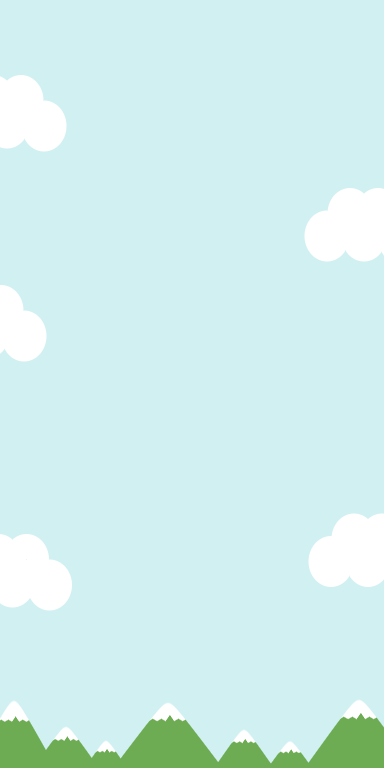
Write a WebGL 2 fragment shader that draws this background.

```glsl
#version 300 es
precision highp float;
// Pale flat sky with puffy white clouds at both sides and a low row of
// snow-capped green mountains. Clouds are unions of ellipses; mountains are
// rounded peaks given by a height formula, with a toothed snow line.

uniform vec2 u_resolution;
out vec4 outColor;

const vec3 SKY = vec3(0.82, 0.94, 0.95);
const vec3 SNOW = vec3(1.0);
const vec3 GREEN = vec3(0.43, 0.676, 0.33);

// The scene is 384 units wide and 768 units high.
const vec2 SCENE = vec2(384.0, 768.0);

// Rightmost lobe of each cloud.
const vec2 CLOUDS[5] = vec2[5](
    vec2(44.0, 642.0), vec2(401.0, 529.0), vec2(24.0, 432.0),
    vec2(405.0, 203.5), vec2(49.5, 183.0));

// Other lobes, relative to the rightmost one.
const vec2 LOBES[5] = vec2[5](
    vec2(0.0), vec2(-23.0, 25.5), vec2(-37.0, 3.0),
    vec2(-51.0, 25.5), vec2(-74.0, 3.0));

// Peak x, peak height, half width of the snow cap, slope.
const vec4 PEAKS[7] = vec4[7](
    vec4(14.0, 67.0, 16.0, 1.8), vec4(66.0, 41.0, 13.5, 1.42),
    vec4(106.0, 27.0, 10.5, 1.5), vec4(168.0, 65.0, 19.0, 1.33),
    vec4(244.0, 38.0, 12.5, 1.45), vec4(290.0, 26.5, 11.5, 1.4),
    vec4(359.0, 68.0, 19.0, 1.4));

// Coverage of a shape from its signed distance, one pixel wide.
float fill(float dist, float pixel) {
    return clamp(0.5 - dist / pixel, 0.0, 1.0);
}

float ellipseDistance(vec2 p, vec2 radius) {
    float k = length(p / radius);
    return k * (k - 1.0) / max(length(p / (radius * radius)), 1e-4);
}

float cloudDistance(vec2 p) {
    float d = 1e3;
    for (int i = 0; i < 5; i++) {
        d = min(d, ellipseDistance(p - LOBES[i], vec2(22.5, 25.5)));
    }
    return d;
}

// Height of the green teeth that bite into the snow; t runs over the cap.
float teeth(float t) {
    float wave = 1.0 - 2.0 * abs(fract((t - 0.1) / 0.45 + 0.5) - 0.5);
    return wave * mix(0.33, 0.13, step(0.225, abs(t - 0.1)));
}

void main() {
    vec2 p = gl_FragCoord.xy / u_resolution * SCENE;
    float pixel = SCENE.x / u_resolution.x;
    vec3 color = SKY;

    // Clouds
    float cloud = 1e3;
    for (int i = 0; i < 5; i++) {
        cloud = min(cloud, cloudDistance(p - CLOUDS[i]));
    }
    color = mix(color, SNOW, fill(cloud, pixel));

    // Mountains with snow caps
    for (int i = 0; i < 7; i++) {
        vec4 peak = PEAKS[i];
        float x = p.x - peak.x;
        float bend = 0.32 * peak.z;
        float ridge = peak.y - peak.w * (length(vec2(x, bend)) - bend);
        float body = (p.y - ridge) / length(vec2(1.0, peak.w));
        float snowLine = peak.y - 0.72 * peak.w * peak.z + peak.z * teeth(x / peak.z);
        float green = fill((p.y - snowLine) * 0.75, pixel);
        color = mix(color, mix(SNOW, GREEN, green), fill(body, pixel));
    }

    // Ground strip under the valleys
    color = mix(color, GREEN, fill(p.y - 4.5, pixel));
    outColor = vec4(color, 1.0);
}
```
